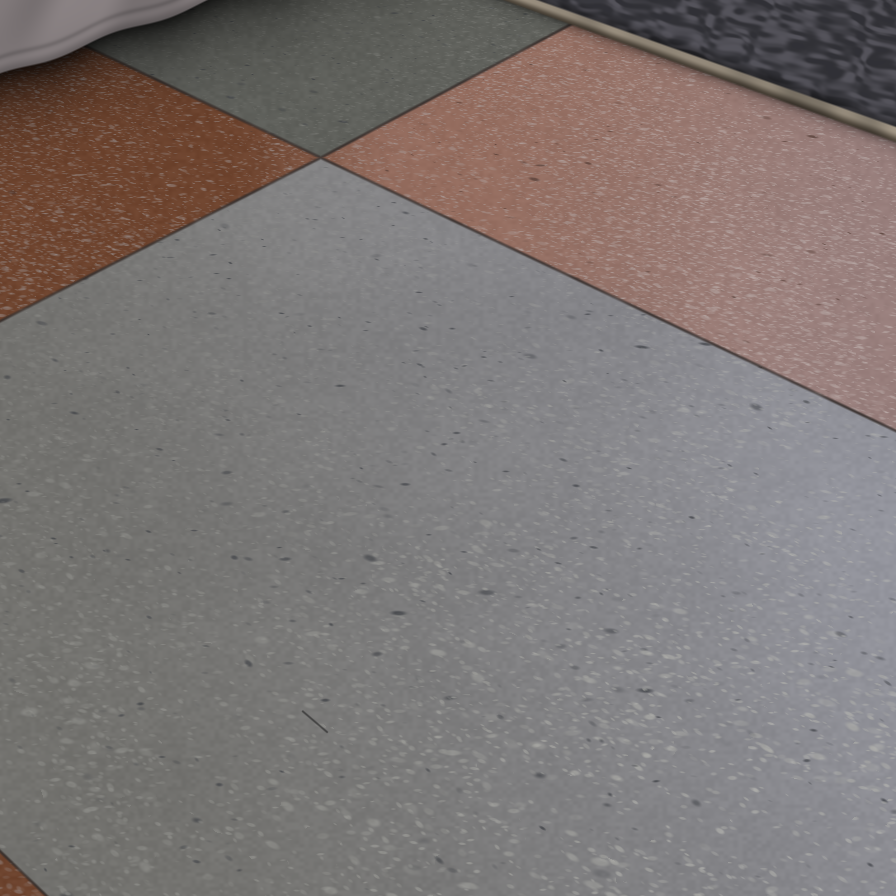
Give the GLSL for this texture, as a Shadertoy shader.

```glsl
// Terrazzo floor of grey and orange tiles in perspective, with a cloth corner and a dark ribbed mat.

float hash(vec2 p) {
    vec3 q = fract(vec3(p.xyx) * 0.1031);
    q += dot(q, q.yzx + 33.33);
    return fract((q.x + q.y) * q.z);
}

float noise(vec2 p) {
    vec2 i = floor(p), f = fract(p);
    f = f * f * (3.0 - 2.0 * f);
    return mix(mix(hash(i), hash(i + vec2(1, 0)), f.x),
               mix(hash(i + vec2(0, 1)), hash(i + vec2(1, 1)), f.x), f.y);
}

float fbm(vec2 p) {
    return 0.55 * noise(p) + 0.3 * noise(p * 2.1 + 7.0) + 0.15 * noise(p * 4.3 + 19.0);
}

mat2 rotate(float a) {
    float c = cos(a), s = sin(a);
    return mat2(c, s, -s, c);
}

float segment(vec2 p, vec2 a, vec2 b) {
    vec2 ap = p - a, ab = b - a;
    return length(ap - ab * clamp(dot(ap, ab) / dot(ab, ab), 0.0, 1.0));
}

// One stone chip per cell: x = coverage, y = random tone
vec2 chips(vec2 q, float turn, float density, float soft) {
    vec2 cell = floor(q);
    vec2 center = 0.36 + 0.28 * vec2(hash(cell + 3.1), hash(cell + 17.7));
    float angle = turn + 0.4 + 1.2 * (hash(cell + 41.3) - 0.5);
    vec2 d = rotate(angle) * (fract(q) - center);
    float radius = mix(0.14, 0.32, hash(cell + 63.9));
    float dist = length(d * vec2(1.0, 1.4 + 1.0 * hash(cell + 5.5))) - radius;
    float shape = 1.0 - smoothstep(-soft, soft, dist);
    return vec2(shape * step(hash(cell + 88.2), density), hash(cell + 29.4));
}

void mainImage(out vec4 fragColor, in vec2 fragCoord) {
    vec2 p = fragCoord / iResolution.xy;
    float px = 1.0 / min(iResolution.x, iResolution.y);
    float aa = max(px, 0.0015);

    // Tile joints, crossing at one point
    vec2 j = p - vec2(0.358, 0.824);
    float jointA = (j.y + 0.475 * j.x) * 0.9;
    float jointB = (j.y - (j.x < 0.0 ? 0.51 : 0.533) * j.x) * 0.88;
    float corner = (p.y - 0.05 + 0.96 * p.x) * 0.72;
    float sideA = smoothstep(-aa, aa, jointA);
    float sideB = smoothstep(-aa, aa, jointB);
    float orange = mix(sideB, 1.0 - sideB, sideA);
    orange = max(orange, 1.0 - smoothstep(-aa, aa, corner));

    // Base colours and window light from the right
    vec3 grey = mix(vec3(0.445, 0.442, 0.428), vec3(0.53, 0.53, 0.55),
                    smoothstep(-0.05, 0.95, p.x + 0.35 * (p.y - 0.4)));
    grey += vec3(0.02) * exp(-dot(j, j) * 16.0);
    vec2 glare = p - vec2(1.05, 0.42);
    grey += vec3(0.05, 0.055, 0.07) * exp(-dot(glare, glare * vec2(16, 9)));
    grey = mix(grey, vec3(0.375, 0.38, 0.36), sideA * sideB);
    vec3 clay = mix(vec3(0.43, 0.265, 0.18), vec3(0.575, 0.42, 0.365), smoothstep(0.25, 0.45, p.x));
    clay = mix(clay, vec3(0.60, 0.50, 0.49), smoothstep(0.45, 1.0, p.x - 0.2 * (p.y - 0.7)));
    vec3 col = mix(grey, clay, orange);
    col *= 0.97 + 0.06 * fbm(p * vec2(6, 8));

    // Stone chips on the receding floor plane
    float depth = 1.8 - p.y;
    vec2 ground = vec2(p.x - 0.5, 2.3) / depth;
    float patchy = smoothstep(0.2, 0.8, fbm(p * vec2(9, 11) + 4.0));
    float near = smoothstep(0.85, 0.15, p.y);
    for (int i = 0; i < 4; i++) {
        float k = float(i);
        float turn = 0.25 + 0.21 * k;
        float scale = 54.0 + 27.0 * k;
        vec2 q = rotate(turn) * ground * scale + 50.0 * k + 200.0;
        float soft = 0.1 + scale * 0.6 * px / depth;
        float density = mix(0.12 + 0.33 * patchy, 0.3 + 0.55 * patchy, orange);
        vec2 chip = chips(q, -turn, density, soft);
        vec3 pale = mix(vec3(0.67, 0.67, 0.65), vec3(0.70, 0.65, 0.64), orange);
        pale *= mix(0.84, 1.05, smoothstep(0.1, 0.9, p.x));
        float strength = mix(0.2 + 0.45 * near, 0.55, orange) * (0.25 + 0.75 * chip.y);
        col = mix(col, pale, chip.x * strength);
        vec2 fleck = chips(q * 0.95 + 91.0, -turn, mix(0.03, 0.015, orange), soft + 0.04);
        vec3 dark = mix(vec3(0.24, 0.25, 0.27), vec3(0.32, 0.23, 0.20), orange);
        col = mix(col, dark, fleck.x * (0.1 + 0.65 * fleck.y * fleck.y));
    }
    col += 0.035 * (noise(p * vec2(190, 250)) - 0.5);

    // Dark joints and a fine scratch
    float joint = min(min(abs(jointA), abs(jointB)), abs(corner));
    float worn = 0.6 + 0.3 * noise(p * 45.0);
    col = mix(col, vec3(0.20, 0.17, 0.16), worn * (1.0 - smoothstep(0.0, 0.0006 + 1.6 * aa, joint)));
    float scratch = segment(p, vec2(0.338, 0.206), vec2(0.365, 0.183));
    col = mix(col, vec3(0.19), 0.75 * (1.0 - smoothstep(0.0, 1.4 * aa, scratch)));

    // Cloth and the shadow below it
    float cloth = p.y - 0.915 - 0.36 * p.x - 0.003 * cos(p.x * 50.0);
    col *= 1.0 - 0.8 * exp(min(cloth, 0.0) * 26.0);
    float folds = noise(vec2(p.x * 26.0 - p.y * 12.0, p.y * 9.0));
    vec3 fabric = vec3(0.52, 0.49, 0.495) * (0.88 + 0.2 * folds);
    fabric *= 1.0 - 0.15 * exp(-pow((cloth - 0.018) / 0.003, 2.0));
    fabric *= 0.8 + 0.2 * smoothstep(0.0, 0.012, cloth);
    col = mix(col, fabric, smoothstep(-aa, aa, cloth));

    // Ribbed mat behind a pale metal strip
    float strip = (p.y - 0.984 + 0.358 * (p.x - 0.625)) * 0.94;
    float halfWidth = 0.004 + 0.004 * p.x;
    float ribs = noise(rotate(0.3) * p * vec2(75, 210) + 1.5 * noise(p * 40.0));
    vec3 mat = mix(vec3(0.19, 0.19, 0.21), vec3(0.33, 0.325, 0.355), smoothstep(0.15, 0.9, ribs));
    mat *= 0.6 + 0.4 * smoothstep(halfWidth, halfWidth + 0.014, strip);
    col *= 1.0 - 0.4 * exp(-abs(strip + halfWidth) * 180.0);
    col = mix(col, mat, smoothstep(-aa, aa, strip));
    vec3 metal = mix(vec3(0.27, 0.24, 0.20), vec3(0.58, 0.54, 0.48), smoothstep(-halfWidth, halfWidth * 0.4, strip));
    metal *= 0.75 + 0.35 * noise(vec2(p.x * 35.0, 2.0));
    col = mix(col, metal, 1.0 - smoothstep(halfWidth - aa, halfWidth + aa, abs(strip)));

    fragColor = vec4(clamp(col, 0.0, 1.0), 1.0);
}
```
